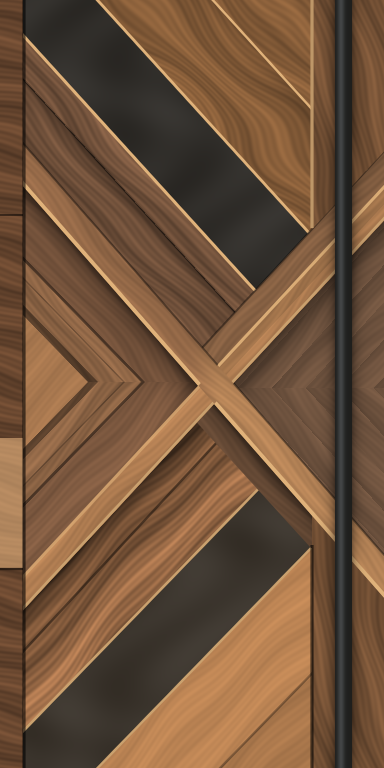
Write a WebGL 2 fragment shader that draws this pattern.

```glsl
#version 300 es
precision highp float;
// Inlaid wood panel: crossed beams, dark diagonal bands, gold trim and a black rod.
uniform vec2 u_resolution;
out vec4 fragColor;

float pixel; // size of one pixel on the 384 x 768 design grid

float inside(float d) { return clamp(0.5 - d / pixel, 0.0, 1.0); }
float between(float v, float lo, float hi) { return inside(max(lo - v, v - hi)); }
float stroke(float d, float halfWidth) { return inside(abs(d) - halfWidth); }
float shade(float d, float reach) { return step(0.0, d) * exp(-max(d, 0.0) / reach); }

// Layered sines stretched along the grain direction
vec3 wood(vec2 p, vec2 dir, vec3 base, float seed, float contrast) {
    vec2 g = vec2(dot(p, dir), dot(p, vec2(-dir.y, dir.x)));
    float v = g.y + 6.0 * sin(g.x * 0.017 + seed) + 3.0 * sin(g.x * 0.04 + g.y * 0.05 + seed * 2.3);
    float rings = 0.45 * sin(v * 0.14 + seed)
                + 0.3 * sin(v * 0.43 + 1.4 * sin(g.x * 0.025 + seed))
                + 0.25 * sin(v * 1.15 + seed * 5.0 + sin(g.x * 0.06));
    return base * (1.0 + contrast * rings);
}

void main() {
    pixel = 384.0 / u_resolution.x;
    vec2 p = gl_FragCoord.xy / u_resolution * vec2(384.0, 768.0);
    p.y = 768.0 - p.y;
    vec2 down = normalize(vec2(1.0, 1.1)), up = normalize(vec2(1.0, -1.06));
    vec3 gold = vec3(0.88, 0.70, 0.48);

    // Signed distances across the diagonals
    float fall = (p.y - 1.1 * p.x) / 1.487;
    float beamFall = (p.y - 1.14 * p.x - 117.0) / 1.516;
    float rise = (p.y + 1.08 * p.x - 600.0) / 1.472;
    float lowRise = (p.y + 1.03 * p.x - 755.0) / 1.436;
    float underFall = beamFall - 28.0, underRise = rise - 24.0;

    // Upper panel: dark planks below the band, swirling veneer above it
    vec3 col = wood(p, down, vec3(0.46, 0.33, 0.24), 1.0, 0.25);
    float plank = fall - 36.0;
    col *= 1.0 - 0.3 * stroke(plank, 1.0) - 0.35 * shade(plank, 16.0);
    vec3 veneer = wood(p + 9.0 * sin(p.yx * 0.045), down, vec3(0.52, 0.36, 0.22), 4.0, 0.2);
    col = mix(col, veneer, inside(fall + 72.0));
    col *= 1.0 - 0.25 * shade(fall + 157.4, 10.0);
    col = mix(col, gold, stroke(fall + 157.4, 1.2));

    // Upper black band
    float smoke = sin(p.x * 0.05 + 2.0 * sin(p.y * 0.03)) * sin(p.y * 0.04 + p.x * 0.02);
    float bandEnd = inside(rise + 23.0);
    vec3 slate = vec3(0.19, 0.18, 0.165) + 0.03 * smoke;
    col = mix(col, slate, between(fall, -72.0, 6.7) * bandEnd);
    col = mix(col, gold, max(stroke(fall + 72.0, 1.4), stroke(fall - 6.7, 1.5)) * bandEnd);

    // Strip lying along the rising beam
    vec3 strip = wood(p, up, vec3(0.50, 0.36, 0.25), 2.0, 0.16);
    col = mix(col, strip, 1.0 - bandEnd);
    col *= 1.0 - 0.4 * stroke(rise + 23.0, 1.0);

    // Left triangle: nested chevrons pointing right
    float tip = p.x + abs(p.y - 382.0) / 1.03;
    vec2 arm = p.y < 382.0 ? down : up;
    vec3 chevron = wood(p, arm, vec3(0.50, 0.355, 0.255), 3.0, 0.13);
    chevron = mix(chevron, wood(p, arm, vec3(0.56, 0.40, 0.275), 5.0, 0.18), inside(tip - 142.0));
    chevron = mix(chevron, wood(p, up, vec3(0.66, 0.47, 0.31), 6.0, 0.07), inside(tip - 88.0));
    chevron *= 1.0 - 0.4 * between(tip, 88.0, 98.0) - 0.4 * stroke(tip - 143.0, 2.0)
             - 0.25 * stroke(tip - 124.0, 1.0);
    chevron *= 1.0 - 0.6 * shade(underFall, 14.0);
    col = mix(col, chevron, inside(-underFall) * inside(rise));

    // Right triangle: dim parquet of repeated chevrons
    float notch = (p.x - abs(p.y - 388.0) / 1.1) / 34.0;
    vec3 parquet = wood(p, p.y < 388.0 ? up : down, vec3(0.44, 0.33, 0.25), floor(notch), 0.1);
    parquet *= 0.92 + 0.14 * fract(notch);
    parquet *= 1.0 - 0.45 * shade(underRise, 12.0);
    col = mix(col, parquet, inside(beamFall) * inside(-underRise));

    // Lower panel: streaked planks, black band, pale corner
    vec3 lower = wood(p, up, vec3(0.58, 0.40, 0.265), 7.0, 0.3);
    lower *= 1.1 + 0.004 * lowRise;
    lower *= 1.0 - 0.45 * shade(underRise, 12.0) - 0.4 * stroke(rise - 52.0, 1.2);
    vec3 corner = wood(p, up, vec3(0.74, 0.52, 0.33), 8.0, 0.08);
    corner *= 1.0 - 0.3 * stroke(lowRise - 167.0, 1.2) - 0.1 * inside(167.0 - lowRise);
    lower = mix(lower, corner, inside(79.0 - lowRise));
    lower = mix(lower, slate + vec3(0.04, 0.025, 0.01), between(lowRise, 0.0, 79.0));
    lower = mix(lower, gold * 0.9, max(stroke(lowRise, 1.3), stroke(lowRise - 79.0, 1.2)));
    vec3 brace = wood(p, down, vec3(0.40, 0.29, 0.21), 9.0, 0.14);
    brace *= 1.0 - 0.5 * shade(underFall, 9.0);
    lower = mix(lower, brace, inside(fall - 138.5) * inside(p.y - 548.0));
    col = mix(col, lower, inside(-underFall) * inside(-underRise));

    // Right column behind the rod, with its seam
    float column = inside(312.0 - p.x) * max(bandEnd, inside(-underFall));
    col = mix(col, wood(p, normalize(vec2(0.25, 1.0)), vec3(0.46, 0.32, 0.21), 11.0, 0.2), column);
    float seam = stroke(p.x - 312.0, 1.6);
    col = mix(col, gold * 0.85, seam * inside(p.y - 228.0));
    col *= 1.0 - 0.6 * seam * inside(545.0 - p.y);

    // Crossing beams: the falling one runs through the joint
    float through = between(rise, 0.0, 24.0);
    vec3 beamTone = mix(vec3(0.69, 0.49, 0.32), vec3(0.60, 0.43, 0.28), inside(rise - 13.0) * inside(212.0 - p.x));
    col = mix(col, wood(p, up, beamTone, 13.0, 0.12), through);
    col = mix(col, gold, stroke(rise - 1.2, 1.5) * (p.x < 200.0 ? 0.6 : 0.9));
    col = mix(col, gold * 0.9, stroke(rise - 22.5, 1.3));
    beamTone = mix(vec3(0.58, 0.41, 0.28), vec3(0.69, 0.50, 0.33), smoothstep(185.0, 225.0, p.x));
    col = mix(col, wood(p, down, beamTone, 12.0, 0.12), between(beamFall, 0.0, 28.0));
    col *= 1.0 - 0.4 * stroke(beamFall, 1.0) * (1.0 - through);
    col = mix(col, gold, stroke(beamFall - 26.5, 1.9) * (1.0 - through));

    // Left edge boards
    float pale = between(p.y, 438.0, 568.0);
    vec3 board = mix(vec3(0.40, 0.27, 0.18), vec3(0.70, 0.53, 0.37), pale);
    board = wood(p, normalize(vec2(1.0, 0.15)), board, 14.0, mix(0.24, 0.06, pale));
    board *= 1.0 - 0.5 * max(stroke(p.y - 215.0, 1.0), stroke(p.y - 569.0, 1.2));
    col = mix(col, board, inside(p.x - 23.0));
    col *= 1.0 - 0.6 * stroke(p.x - 24.0, 1.6);

    // Rod with cast shadow and a soft highlight
    float rod = p.x - 343.5;
    col *= 1.0 - 0.4 * exp(-max(abs(rod) - 8.5, 0.0) / 5.0);
    vec3 metal = vec3(0.12, 0.12, 0.115) + vec3(0.14, 0.15, 0.16) * exp(-pow((rod + 2.5) / 3.5, 2.0));
    col = mix(col, metal, inside(abs(rod) - 8.5));
    fragColor = vec4(col, 1.0);
}
```
